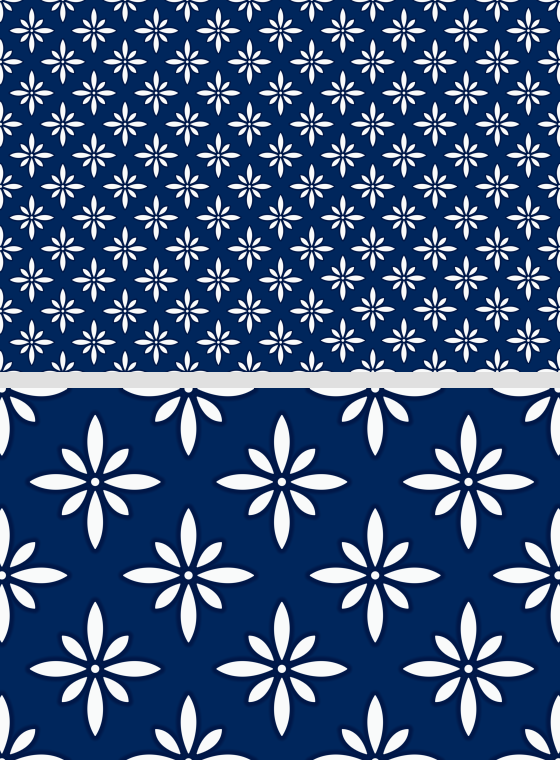
Top: the whole. Bottom: its middle third, enlarged.
Reproduce this pattern procedurally as a Shadertoy shader.

```glsl
// Staggered lattice of white eight-petalled blossoms on deep navy cloth.

// Signed distance to a pointed lens lying along x
float lens(vec2 p, float halfLength, float halfWidth) {
    p = abs(p);
    float radius = 0.5 * (halfLength * halfLength / halfWidth + halfWidth);
    float sink = radius - halfWidth;
    return (p.x - halfLength) * sink > p.y * halfLength
        ? length(p - vec2(halfLength, 0.0))
        : length(p + vec2(0.0, sink)) - radius;
}

// Lens whose belly is pushed outward, with a slightly rounded tip
float petal(vec2 p, float middle, float halfLength, float halfWidth) {
    float x = p.x - middle;
    float t = clamp(x / halfLength, -1.0, 1.0);
    x -= 0.012 * (1.0 - t * t);
    return lens(vec2(x, p.y), halfLength - 0.004, halfWidth - 0.004) - 0.004;
}

// Four long axial petals, four short diagonal ones and a centre dot
float blossom(vec2 p) {
    vec2 q = abs(p);
    float across = petal(q, 0.199, 0.151, 0.042);
    float upright = petal(q.yx, 0.204, 0.156, 0.042);
    vec2 turned = vec2(q.x + q.y, q.x - q.y) * 0.70711;
    float diagonal = petal(turned, 0.157, 0.094, 0.034);
    float dot0 = length(p) - 0.022;
    return min(min(across, upright), min(diagonal, dot0));
}

// One square lattice of blossoms, with small registration slips by position
float lattice(vec2 p, vec2 origin) {
    vec2 home = round(p - origin) + origin;
    vec2 slip = vec2(home.x < 5.7 ? 0.010 : -0.008, 0.005 * (home.y - 1.5));
    if (home.x > 5.2 && home.y > 4.2) slip.y -= 0.029;
    return blossom(p - home - slip);
}

void mainImage(out vec4 fragColor, in vec2 fragCoord) {
    // Nine repeats across, six down, counted from the top left
    vec2 uv = fragCoord / iResolution.xy;
    vec2 p = vec2(uv.x, 1.0 - uv.y) * vec2(9.0, 6.0);
    float pixel = 6.0 / iResolution.y;

    float d = min(lattice(p, vec2(0.5)), lattice(p, vec2(0.0)));

    // Navy ground, darker rim around each petal, then the white print
    vec3 color = vec3(0.0, 0.15, 0.36);
    color = mix(vec3(0.0, 0.09, 0.28), color, smoothstep(0.012, 0.036, d));
    float ink = 1.0 - smoothstep(-0.7 * pixel, 0.7 * pixel, d);
    color = mix(color, vec3(0.975, 0.98, 0.98), ink);

    fragColor = vec4(color, 1.0);
}
```
